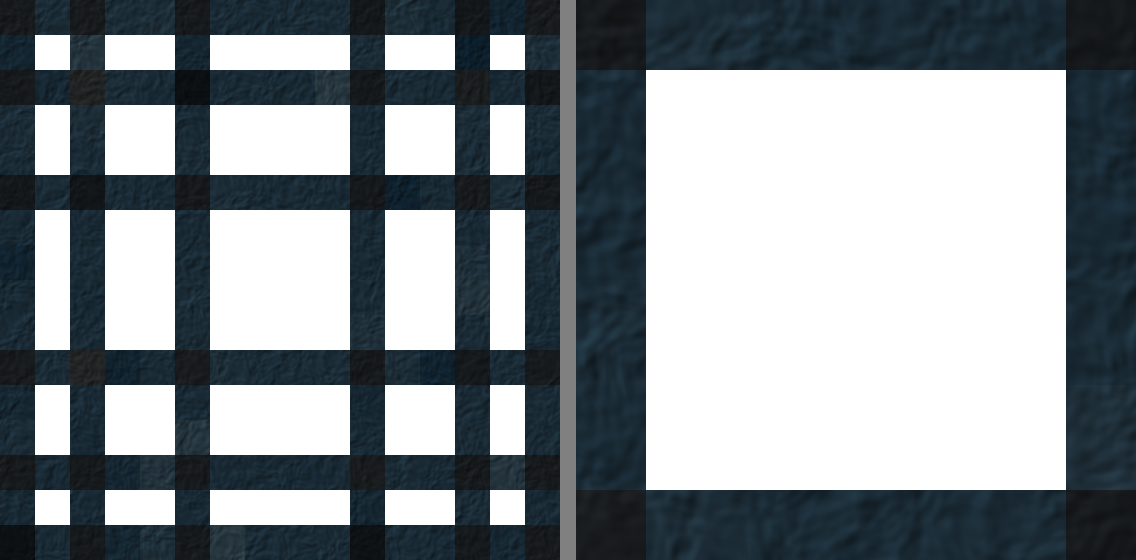
Left, the full canvas; right, a detail of the centre.
Write a WebGL 2 fragment shader that draws this pattern.

```glsl
#version 300 es
precision highp float;

uniform vec2 u_resolution;
out vec4 fragColor;

float hash(vec2 cell) {
    uvec2 k = uvec2(ivec2(cell) + 4096) * uvec2(1597u, 3571u);
    uint n = (k.x ^ k.y) * 74531u;
    n = (n ^ (n >> 15u)) * 92821u;
    n = (n ^ (n >> 13u)) * 68917u;
    return float((n ^ (n >> 16u)) & 65535u) / 65535.0;
}

float cornerSlope(vec2 corner, vec2 offset) {
    float angle = 6.2832 * hash(corner);
    return dot(vec2(cos(angle), sin(angle)), offset);
}

float gradientNoise(vec2 p) {
    vec2 i = floor(p);
    vec2 f = p - i;
    vec2 w = f * f * f * (f * (f * 6.0 - 15.0) + 10.0);
    vec2 e = vec2(1.0, 0.0);
    float low = mix(cornerSlope(i, f), cornerSlope(i + e, f - e), w.x);
    float high = mix(cornerSlope(i + e.yx, f - e.yx), cornerSlope(i + 1.0, f - 1.0), w.x);
    return mix(low, high, w.y);
}

// Plaster surface: creases, lumps and fine grain
float plasterHeight(vec2 p) {
    vec2 bend = vec2(gradientNoise(p * 19.0), gradientNoise(p * 19.0 + 57.0));
    vec2 q = p + 0.015 * bend;
    float creases = -abs(gradientNoise(q * 26.0 + 11.0));
    float lumps = gradientNoise(q * 58.0 + 31.0);
    float grain = gradientNoise(q * 115.0 + 73.0);
    return 0.7 * creases + 0.5 * lumps + 0.3 * grain;
}

// Coverage of the mirrored stripes along one axis, in grid cells
float stripes(float x, float pixel) {
    float m = min(x, 16.0 - x);
    float d = min(m - 1.0, min(abs(m - 2.5), abs(m - 5.5)) - 0.5);
    return clamp(0.5 - d / pixel, 0.0, 1.0);
}

void main() {
    vec2 uv = gl_FragCoord.xy / u_resolution;
    vec2 grid = uv * 16.0;
    vec2 pixel = 16.0 / u_resolution;
    float column = stripes(grid.x, pixel.x);
    float row = stripes(grid.y, pixel.y);

    // Blue stripes with warm black crossings
    vec3 paint = mix(vec3(0.098, 0.163, 0.204), vec3(0.087, 0.099, 0.107), column * row);

    // Each cell shifts slightly, a few strongly
    float shift = 2.0 * hash(floor(grid) + 200.0) - 1.0;
    paint += vec3(1.1, 1.0, 0.85) * (0.006 * shift + 0.05 * pow(abs(shift), 8.0) * sign(shift));

    // Relief lit from the upper left
    float relief = plasterHeight(uv) - plasterHeight(uv + vec2(-0.0025, 0.0025));
    paint *= 1.0 + clamp(1.1 * relief, -0.45, 0.45);

    float coverage = max(column, row);
    fragColor = vec4(mix(vec3(1.0), paint, coverage), 1.0);
}
```
